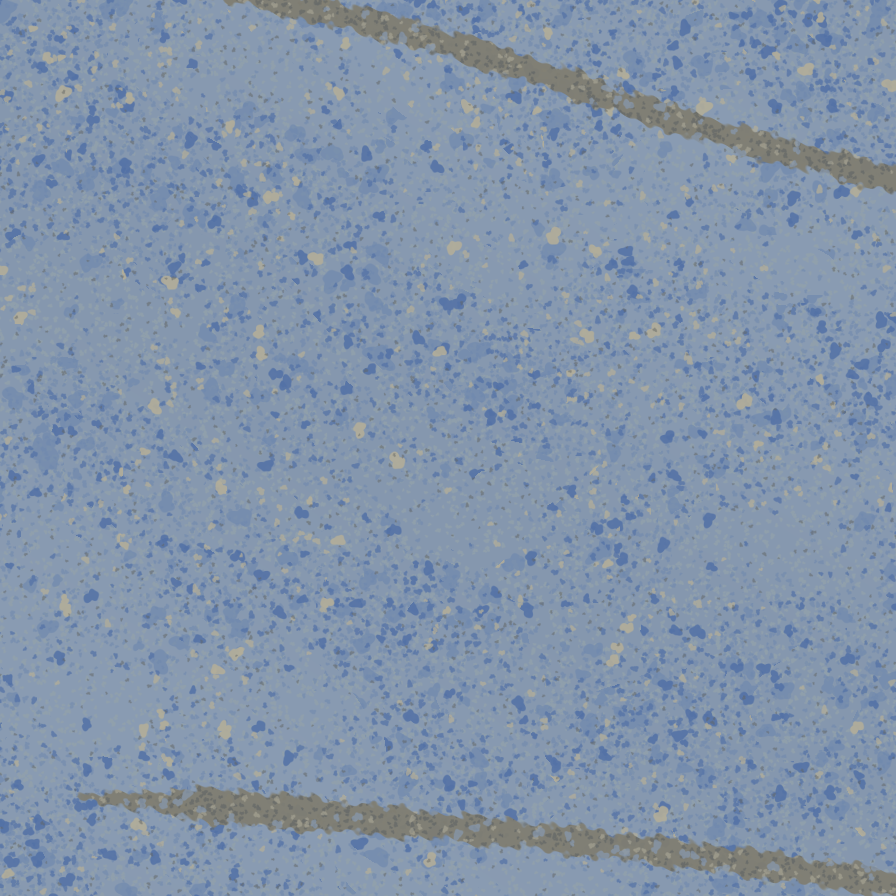
Reproduce this texture procedurally as a WebGL 2 fragment shader.

```glsl
#version 300 es
precision highp float;
// Blue speckled stone with dark and cream flecks, crossed by two grainy brown veins.

#define BASE_BLUE vec3(0.53, 0.60, 0.69)
#define MID_BLUE vec3(0.43, 0.53, 0.68)
#define DEEP_BLUE vec3(0.32, 0.44, 0.65)
#define PALE_GREY vec3(0.57, 0.63, 0.67)
#define CREAM vec3(0.70, 0.68, 0.60)
#define VEIN_BROWN vec3(0.50, 0.49, 0.44)
#define VEIN_DARK vec3(0.38, 0.39, 0.38)
#define SOFTNESS 0.0011
#define PATCHINESS 0.45
#define VEIN_WIDTH 0.015

uniform vec2 u_resolution;
out vec4 fragColor;

const float TAU = 6.2831853;

vec3 hash3(vec2 p) {
  vec3 q = fract(vec3(p.xyx) * vec3(0.1031, 0.1030, 0.0973));
  q += dot(q, q.yzx + 33.33);
  return fract((q.xxy + q.yzz) * q.zyx);
}

// Uneven density in slanted, cloudy bands, averaging about one
float patches(vec2 uv) {
  vec2 q = uv + 0.06 * sin(uv.yx * vec2(9.0, 7.0) + vec2(1.0, 4.0));
  float s = sin(q.x * 5.0 + q.y * 16.0 + 1.0);
  s += 0.8 * sin(q.y * 27.0 - q.x * 9.0 + 2.0);
  s += 0.6 * sin(q.x * 23.0 + q.y * 13.0);
  s += 0.5 * sin(q.y * 49.0 + q.x * 31.0);
  return clamp(1.0 + PATCHINESS * s, 0.15, 2.3);
}

// Coverage of irregular grains, one candidate per jittered cell
float flecks(vec2 uv, float scale, float share, float size, float seed) {
  vec2 p = uv * scale;
  vec2 cell = floor(p);
  float edge = scale * max(SOFTNESS, 0.7 / min(u_resolution.x, u_resolution.y));
  float cover = 0.0;
  for (int j = -1; j <= 1; j++) {
    for (int i = -1; i <= 1; i++) {
      vec2 id = cell + vec2(i, j);
      vec3 place = hash3(id + seed * 17.0 + 5.0);
      if (place.z > share) continue;
      vec3 form = hash3(id + seed * 31.0 + 71.0);
      vec2 d = p - id - place.xy;
      float a = atan(d.y, d.x);
      float lobes = 1.0 + 0.22 * sin(2.0 * a + TAU * form.y)
                  + 0.15 * sin(3.0 * a + TAU * form.z)
                  + 0.08 * sin(5.0 * a + TAU * form.x);
      float radius = size * (0.45 + 0.55 * form.x) * lobes;
      cover = max(cover, 1.0 - smoothstep(radius - edge, radius + edge, length(d)));
    }
  }
  return cover;
}

// Soft-edged band around a centre height, with a crumbly outline
float vein(vec2 uv, float centre, float halfWidth) {
  float ragged = 0.0025 * sin(uv.x * 170.0 + 2.0 * sin(uv.y * 210.0))
               + 0.0018 * sin(uv.x * 410.0 + uv.y * 300.0)
               + 0.0020 * sin(uv.x * 61.0);
  float inside = halfWidth + ragged - abs(uv.y - centre);
  return smoothstep(-0.0018, 0.0018, inside) * smoothstep(0.0, 0.003, halfWidth);
}

float veins(vec2 uv) {
  float t = uv.x - 0.31;
  float upper = vein(uv, 1.0 - 0.29 * t + 0.006 * sin(t * 9.0), VEIN_WIDTH);
  float s = uv.x - 0.07;
  float taper = VEIN_WIDTH * (smoothstep(-0.03, 0.20, s) + 0.3 * exp(-60.0 * (s - 0.2) * (s - 0.2)));
  taper *= step(0.0, s);
  float lower = vein(uv, 0.112 - 0.06 * s - 0.05 * s * s, taper);
  return max(upper, lower);
}

void main() {
  vec2 uv = gl_FragCoord.xy / min(u_resolution.x, u_resolution.y);
  float blueDensity = patches(uv);
  float creamDensity = patches(uv.yx * 0.9 + 0.37) * mix(0.6, 1.4, uv.y);

  // Ground: broad tone drift and fine grain
  vec3 colour = BASE_BLUE + 0.008 * sin(uv.x * 4.0 + uv.y * 6.0);
  colour = mix(colour, PALE_GREY, 0.8 * flecks(uv, 190.0, 0.30, 0.55, 1.0));
  colour = mix(colour, MID_BLUE, 0.55 * flecks(uv, 165.0, 0.30 * blueDensity, 0.50, 2.0));

  // Blue flecks, from faint and broad to small and deep
  colour = mix(colour, MID_BLUE, 0.65 * flecks(uv, 45.0, 0.16 * blueDensity, 0.52, 3.0));
  colour = mix(colour, DEEP_BLUE, 0.70 * flecks(uv, 125.0, 0.13 * blueDensity, 0.48, 4.0));
  colour = mix(colour, DEEP_BLUE, 0.85 * flecks(uv, 62.0, 0.075 * blueDensity, 0.48, 5.0));

  // Cream flecks and tiny dark specks
  colour = mix(colour, CREAM, 0.75 * flecks(uv, 110.0, 0.045 * creamDensity, 0.45, 6.0));
  colour = mix(colour, CREAM, 0.90 * flecks(uv, 52.0, 0.032 * creamDensity, 0.45, 7.0));
  colour = mix(colour, VEIN_DARK, 0.50 * flecks(uv, 180.0, 0.05, 0.40, 8.0));

  // Veins: brown matrix holding dark, cream and blue-grey grains
  vec3 matrix = mix(VEIN_BROWN, VEIN_DARK, 0.70 * flecks(uv, 170.0, 0.45, 0.50, 9.0));
  matrix = mix(matrix, CREAM, 0.55 * flecks(uv, 130.0, 0.18, 0.45, 10.0));
  matrix = mix(matrix, BASE_BLUE, 0.70 * flecks(uv, 75.0, 0.22, 0.45, 11.0));
  colour = mix(colour, matrix, 0.93 * veins(uv));

  fragColor = vec4(colour, 1.0);
}
```
